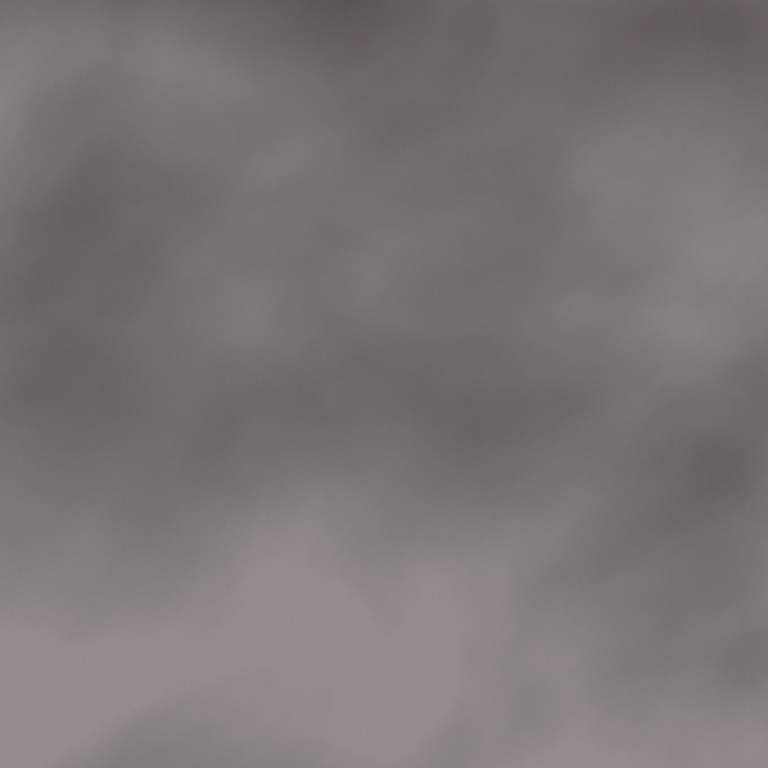
Write a three.js fragment shader that draws this texture.

```glsl
varying vec2 vUv;

const vec3 SHADOW = vec3(0.33, 0.31, 0.30);
const vec3 DUSK   = vec3(0.41, 0.38, 0.38);
const vec3 HAZE   = vec3(0.47, 0.45, 0.45);
const vec3 MIST   = vec3(0.55, 0.52, 0.52);

const float FLOOR_TONE   = 3.05;  // tones: 0 shadow, 1 dusk, 2 haze, 3 mist
const float RISE_FADE    = 1.0;
const float TOP_FADE     = 0.95;
const float SIDE_FADE    = 0.85;
const vec2  SIDE_CENTRE  = vec2(0.08, 0.56);
const vec2  SIDE_SIZE    = vec2(0.30, 0.24);
const float CLOUD_SCALE  = 3.2;
const float CLOUD_DEPTH  = 1.9;
const float CLOUD_GAIN   = 0.42;
const float CLOUD_ANGLE  = 0.6;
const float CLOUD_STRETCH = 0.75;
const float WARP_SCALE   = 2.2;
const float WARP_AMOUNT  = 0.35;
const float GRAIN_SCALE  = 170.0;
const float GRAIN_AMOUNT = 0.008;
const int   OCTAVES      = 5;

mat2 rotation(float angle) {
  float c = cos(angle), s = sin(angle);
  return mat2(c, s, -s, c);
}

vec2 hashGradient(vec2 cell) {
  vec3 p = fract(vec3(cell.xyx) * vec3(0.1031, 0.1030, 0.0973));
  p += dot(p, p.yzx + 33.33);
  float angle = 6.28319 * fract((p.x + p.y) * p.z);
  return vec2(cos(angle), sin(angle));
}

float gradientNoise(vec2 p) {
  vec2 cell = floor(p);
  vec2 f = fract(p);
  vec2 blend = f * f * f * (f * (f * 6.0 - 15.0) + 10.0);
  vec2 e = vec2(1.0, 0.0);
  float a = dot(hashGradient(cell), f);
  float b = dot(hashGradient(cell + e.xy), f - e.xy);
  float c = dot(hashGradient(cell + e.yx), f - e.yx);
  float d = dot(hashGradient(cell + e.xx), f - e.xx);
  return mix(mix(a, b, blend.x), mix(c, d, blend.x), blend.y);
}

float fbm(vec2 p) {
  mat2 turn = rotation(0.9);
  float sum = 0.0, weight = 1.0;
  for (int i = 0; i < OCTAVES; i++) {
    sum += weight * gradientNoise(p);
    p = turn * p * 2.03 + 17.3;
    weight *= CLOUD_GAIN;
  }
  return sum;
}

// Billows drawn out along a gentle diagonal and bent by slower noise
float smoke(vec2 uv) {
  vec2 p = rotation(-CLOUD_ANGLE) * uv * CLOUD_SCALE;
  p.x *= CLOUD_STRETCH;
  vec2 q = uv * WARP_SCALE;
  vec2 warp = vec2(gradientNoise(q + 4.7), gradientNoise(q + 31.2));
  return fbm(p + WARP_AMOUNT * warp + 8.4);
}

// Pale fog low down, dim upper edge and dim left flank
float ambientTone(vec2 uv) {
  vec2 side = (uv - SIDE_CENTRE) / SIDE_SIZE;
  float tone = FLOOR_TONE;
  tone -= RISE_FADE * smoothstep(0.12, 0.55, uv.y);
  tone -= TOP_FADE * smoothstep(0.76, 1.04, uv.y);
  tone -= SIDE_FADE * exp(-dot(side, side));
  return tone;
}

vec3 fogColor(float tone) {
  vec3 color = SHADOW + (DUSK - SHADOW) * min(tone, 1.0);
  color += (HAZE - DUSK) * clamp(tone - 1.0, 0.0, 1.0);
  return color + (MIST - HAZE) * max(tone - 2.0, 0.0);
}

void main() {
  float tone = ambientTone(vUv) + CLOUD_DEPTH * smoke(vUv);
  vec3 color = fogColor(clamp(tone, -0.3, 3.4));

  // Barely visible surface grain
  color += GRAIN_AMOUNT * gradientNoise(vUv * GRAIN_SCALE);

  gl_FragColor = vec4(color, 1.0);
}
```
